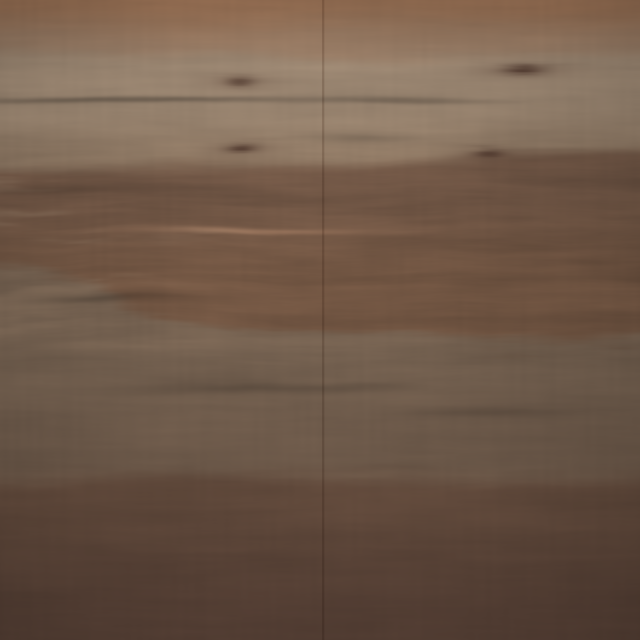
This texture is drawn by a Shadertoy shader. Its source:

```glsl
float hash(vec2 p) {
    p = fract(p * vec2(0.1031, 0.1137));
    p += dot(p, p.yx + 33.33);
    return fract((p.x + p.y) * p.x * 7.31);
}

float noise(vec2 p) {
    vec2 i = floor(p), f = fract(p);
    f = f * f * (3.0 - 2.0 * f);
    return mix(mix(hash(i), hash(i + vec2(1, 0)), f.x),
               mix(hash(i + vec2(0, 1)), hash(i + vec2(1, 1)), f.x), f.y);
}

// Layered noise, centred on zero
float fbm(vec2 p) {
    float sum = 0.0, amp = 0.5;
    for (int i = 0; i < 4; i++) {
        sum += amp * (noise(p) - 0.5);
        p = p * 2.03 + 17.3;
        amp *= 0.5;
    }
    return sum;
}

// Soft horizontal lens shape
float lens(vec2 d, vec2 size) {
    d /= size;
    return exp(-dot(d, d));
}

// Broad bands of the board, from top to bottom
vec3 boardColor(vec2 uv, float grain) {
    float x = uv.x;
    float y = uv.y + 0.035 * grain;
    vec3 topTan = mix(vec3(0.57, 0.465, 0.38), vec3(0.54, 0.40, 0.30), smoothstep(0.92, 1.0, y));
    vec3 paleSap = mix(vec3(0.55, 0.465, 0.385), vec3(0.60, 0.52, 0.44), smoothstep(0.74, 0.85, y));
    vec3 heartwood = mix(vec3(0.445, 0.335, 0.26), vec3(0.43, 0.33, 0.265), smoothstep(0.55, 0.72, y));
    vec3 greySap = mix(vec3(0.42, 0.345, 0.285), vec3(0.45, 0.375, 0.31), smoothstep(0.28, 0.46, y));
    vec3 darkBase = mix(vec3(0.315, 0.235, 0.195), vec3(0.375, 0.285, 0.23), smoothstep(0.02, 0.26, y));

    // The heartwood tapers to a ragged tip on the left
    float ragged = 0.10 * grain;
    float lowerEdge = 0.47 + 0.11 * pow(1.0 - smoothstep(0.0, 0.42, x), 1.4) + ragged;
    float upperEdge = 0.73 + 0.03 * smoothstep(0.5, 0.95, x) + 0.4 * ragged;

    vec3 col = mix(darkBase, greySap, smoothstep(0.235, 0.275, y));
    col = mix(col, heartwood, smoothstep(lowerEdge - 0.014, lowerEdge + 0.018, uv.y));
    col = mix(col, paleSap, smoothstep(upperEdge - 0.012, upperEdge + 0.022, uv.y));
    return mix(col, topTan, smoothstep(0.895, 0.93, y));
}

void mainImage(out vec4 fragColor, in vec2 fragCoord) {
    vec2 uv = fragCoord / iResolution.xy;

    // Long grain, with a gentle wave
    vec2 bent = uv + vec2(0.0, 0.012 * fbm(uv * vec2(4.0, 6.0)));
    float grain = fbm(bent * vec2(3.5, 32.0) + 5.0);
    float fineGrain = fbm(bent * vec2(7.0, 85.0) + 41.0);
    vec3 col = boardColor(uv, grain);

    // Streaking is strongest in the heartwood
    float middle = smoothstep(0.34, 0.58, uv.y) * (1.0 - smoothstep(0.70, 0.80, uv.y));
    col *= 1.0 + grain * mix(0.10, 0.24, middle) + fineGrain * mix(0.05, 0.14, middle);
    float paleTips = smoothstep(0.10, 0.30, grain) * middle * (1.0 - smoothstep(0.1, 0.5, uv.x));
    col = mix(col, vec3(0.54, 0.45, 0.37), 0.5 * paleTips);

    // Streaks: centre, half length, strength (negative is pale)
    vec4 streaks[9] = vec4[9](
        vec4(0.20, 0.844, 0.28, 0.27), vec4(0.63, 0.842, 0.14, 0.20),
        vec4(0.57, 0.786, 0.08, 0.14), vec4(0.38, 0.640, 0.19, -0.26),
        vec4(0.16, 0.535, 0.12, 0.19), vec4(0.38, 0.395, 0.15, 0.17),
        vec4(0.57, 0.396, 0.08, 0.09), vec4(0.75, 0.355, 0.13, 0.12),
        vec4(0.10, 0.705, 0.12, 0.13));
    for (int i = 0; i < 9; i++) {
        vec4 s = streaks[i];
        float thickness = i < 2 || i == 3 ? 0.005 : 0.008;
        col *= 1.0 - s.w * lens(bent - s.xy + vec2(0.0, 0.008 * grain), vec2(s.z, thickness));
    }

    // Knots: centre, half length, strength
    vec4 knots[4] = vec4[4](
        vec4(0.375, 0.872, 0.030, 0.36), vec4(0.815, 0.890, 0.040, 0.44),
        vec4(0.380, 0.767, 0.030, 0.42), vec4(0.765, 0.760, 0.032, 0.38));
    for (int i = 0; i < 4; i++) {
        vec4 k = knots[i];
        vec2 d = uv - k.xy + 0.012 * vec2(grain, fineGrain);
        float core = lens(d, vec2(k.z * 0.75, 0.0075));
        float halo = lens(d, vec2(k.z * 1.9, 0.012));
        col = mix(col, vec3(0.27, 0.18, 0.145), min(1.0, k.w * (1.25 * core + 0.55 * halo)));
    }

    // Blotches and faint crossed threads
    col *= 1.0 + 0.06 * fbm(uv * vec2(9.0, 14.0) + 70.0);
    col *= 1.0 + 0.018 * (noise(uv * vec2(110.0, 12.0)) + noise(uv * vec2(12.0, 150.0)) - 1.0);

    // Narrow seam between the boards
    float seam = 1.0 - smoothstep(0.0008, 0.0028, abs(uv.x - 0.505));
    col *= 1.0 - seam * vec3(0.13, 0.16, 0.18);

    // Side shading
    float side = abs(uv.x - 0.47) * 2.0;
    col *= 1.02 - 0.12 * side * side;
    fragColor = vec4(col, 1.0);
}
```
